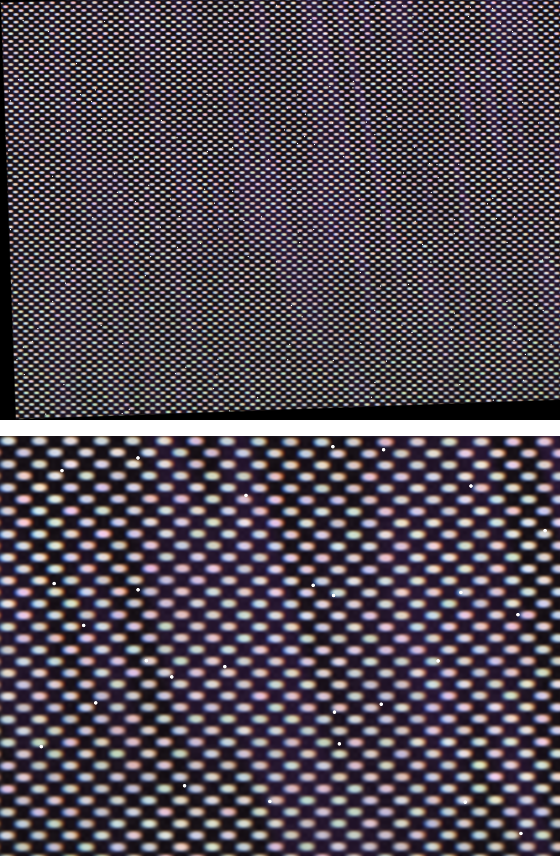
Top, the full canvas; bottom, a detail of the centre.
Give the GLSL for this texture, as a WebGL 2 fragment shader.

```glsl
#version 300 es
precision highp float;

uniform vec2 u_resolution;
out vec4 fragColor;

const float PI = 3.14159265;
const vec2 PITCH = vec2(0.0250, 0.0092);  // dot spacing, staggered row spacing
const vec2 CORNER = vec2(0.038, 0.002);   // lower left corner of the sheet
const float SHEET_TILT = 0.036;
const float ROW_TILT = 0.0;
const float SHEET_HEIGHT = 0.992;

const vec3 BLACK = vec3(0.07, 0.055, 0.06);
const vec3 PURPLE = vec3(0.18, 0.10, 0.24);
const vec3 WHITE = vec3(0.86, 0.85, 0.85);

float hash(vec2 p) {
  vec3 q = fract(p.xyx * vec3(0.1031, 0.1030, 0.0973));
  q += dot(q, q.yzx + 33.33);
  return fract((q.x + q.y) * q.z);
}

vec3 hash3(vec2 p) {
  return vec3(hash(p), hash(p + 41.3), hash(p + 87.9));
}

float noise(vec2 p) {
  vec2 i = floor(p), f = fract(p);
  f = f * f * (3.0 - 2.0 * f);
  return mix(mix(hash(i), hash(i + vec2(1, 0)), f.x),
             mix(hash(i + vec2(0, 1)), hash(i + vec2(1, 1)), f.x), f.y);
}

mat2 rotation(float a) {
  return mat2(cos(a), -sin(a), sin(a), cos(a));
}

// Index of the staggered dot nearest to a lattice position
vec2 dotCell(vec2 g) {
  float row = floor(g.y + 0.5);
  return vec2(floor(g.x - 0.5 * mod(row, 2.0) + 0.5), row);
}

// Soft flat ovals on a brick lattice; flatness widens them along the rows
float dots(vec2 g, float flatness, float softness) {
  float brick = cos(2.0 * PI * g.x) * cos(PI * g.y);
  float rows = cos(2.0 * PI * g.y);
  float wave = 0.5 + 0.5 * (brick + flatness * rows) / (1.0 + flatness);
  return smoothstep(0.32 - softness, 0.97 + softness, wave);
}

// Tiny bright points scattered over a jittered grid
float specks(vec2 p, float density, float radius, float pixel) {
  vec2 g = p * 30.0, cell = floor(g);
  vec2 center = 0.15 + 0.7 * vec2(hash(cell + 5.0), hash(cell + 19.0));
  float d = length(fract(g) - center) / 30.0;
  float present = step(hash(cell + 63.0), density);
  return present * (1.0 - smoothstep(radius - pixel * 0.5, radius + pixel * 0.5, d));
}

float sheetMask(vec2 p, float height, float pixel) {
  float inside = min(p.x, min(p.y, height - p.y));
  return smoothstep(-pixel, pixel, inside);
}

void main() {
  float pixel = 1.0 / u_resolution.y;
  vec2 uv = gl_FragCoord.xy * pixel;
  vec2 sheet = rotation(SHEET_TILT) * (uv - CORNER);
  vec2 p = rotation(ROW_TILT) * uv;

  // Slight waviness of the lattice
  vec2 grid = p / PITCH;
  grid += 0.16 * (vec2(noise(p * 7.0), noise(p * 7.0 + 31.0)) - 0.5);
  vec2 cell = dotCell(grid);

  // Colour fringes: each channel sees a slightly shifted lattice
  float fringe = 0.015 + 0.025 * noise(p * vec2(24.0, 9.0));
  float softness = 0.06 * (1.0 - smoothstep(0.1, 0.7, uv.y));
  vec3 light = vec3(dots(grid - vec2(fringe, 0.02), 0.22, softness),
                    dots(grid, 0.22, softness),
                    dots(grid + vec2(fringe, 0.03), 0.22, softness));

  // Leaning purple streaks, strongest right of the middle
  float streak = noise(vec2(p.x * 36.0 + p.y * 8.0, p.y * 4.0));
  float zone = smoothstep(0.2, 0.85, uv.x) * smoothstep(0.1, 0.5, uv.y);
  float purple = smoothstep(0.4, 0.8, streak) * mix(0.4, 0.85, zone);
  vec3 ground = mix(BLACK, PURPLE, 0.12 + 0.75 * purple);

  // Dot tint and brightness variation, greener toward the bottom
  vec3 tint = mix(vec3(1.0), 0.72 + 0.5 * hash3(cell), 0.32);
  tint *= mix(vec3(0.94, 0.98, 0.94), vec3(1.02, 0.98, 1.02), smoothstep(0.0, 0.6, uv.y));
  tint *= 0.95 + 0.10 * noise(p * 12.0);
  vec3 color = mix(ground, WHITE * tint, light);

  // Fine grain, specks and the dark surround
  color += 0.03 * (noise(p * 300.0) - 0.5);
  color = mix(color, vec3(1.0), specks(p, 0.18, 0.0014, pixel));
  color *= sheetMask(sheet, SHEET_HEIGHT, pixel);
  fragColor = vec4(clamp(color, 0.0, 1.0), 1.0);
}
```
